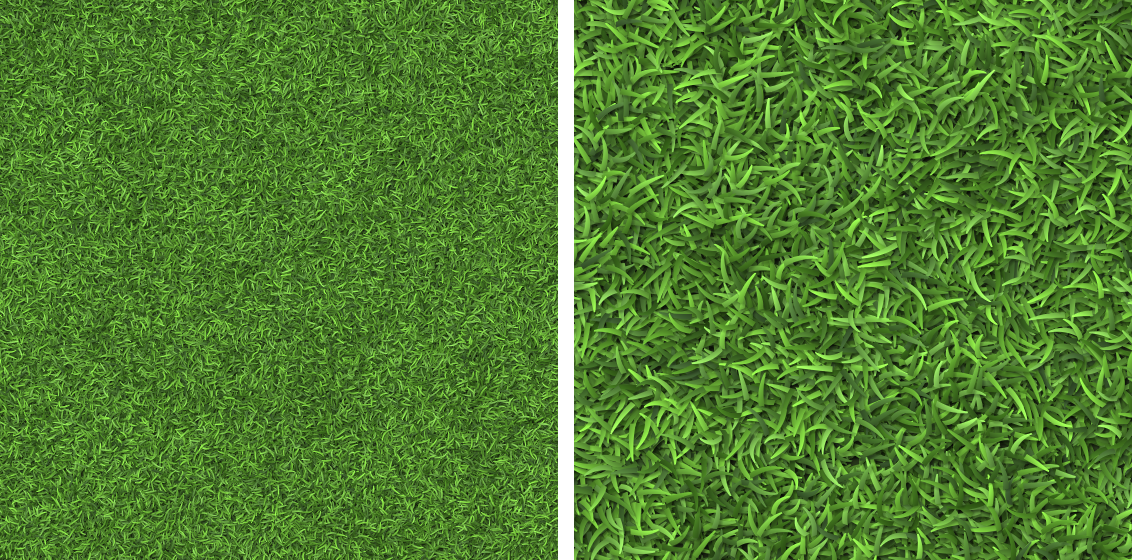
Left: the whole. Right: its middle third, enlarged.
Write a WebGL 1 fragment shader that draws this texture.

```glsl
precision highp float;
// Dense lawn seen from above: many layers of short, curved, tapering blades.
// Each layer is a jittered grid with one blade per cell; blades lean with a
// smooth clump field, cast soft shadows on lower ones and brighten to the tip.
uniform vec2 u_resolution;

const int LAYERS = 17;
const float CELLS = 70.0;          // blades per canvas height, per layer
const float HALF_LENGTH = 0.82;    // in cells
const float HALF_WIDTH = 0.118;    // in cells
const float BEND = 0.22;           // sideways curve of a blade, in cells
const float CLUMP_SCALE = 9.0;     // clumps per canvas height
const float LEAN_SPREAD = 2.6;     // random turn around the clump direction
const float SHADOW_WIDTH = 0.16;   // in cells
const float SHADOW_DEPTH = 0.24;
const vec2 SHADOW_OFFSET = vec2(0.07, -0.09);

const vec3 SOIL = vec3(0.15, 0.21, 0.10);
const vec3 DARK_BLADE = vec3(0.20, 0.36, 0.10);
const vec3 LIGHT_BLADE = vec3(0.53, 0.85, 0.28);
const vec3 COOL_TINT = vec3(0.03, -0.02, 0.10);

float hash(vec2 p) {
  vec3 q = fract(vec3(p.xyx) * 0.1031);
  q += dot(q, q.yzx + 33.33);
  return fract((q.x + q.y) * q.z);
}

float noise(vec2 p) {
  vec2 i = floor(p);
  vec2 f = fract(p);
  f = f * f * (3.0 - 2.0 * f);
  float low = mix(hash(i), hash(i + vec2(1.0, 0.0)), f.x);
  float high = mix(hash(i + vec2(0.0, 1.0)), hash(i + 1.0), f.x);
  return mix(low, high, f.y);
}

// Blade frame: x runs from root (-1) to tip (1), y is the distance to the rib.
vec2 bladeFrame(vec2 p, vec2 dir, float halfLength, float bend) {
  float along = dot(p, dir) / halfLength;
  float across = dot(p, vec2(-dir.y, dir.x));
  return vec2(along, across - bend * (along * along - 0.4));
}

// Coverage of a tapering blade with soft edges.
float bladeMask(vec2 frame, float halfWidth, float halfLength, float blur) {
  float root = clamp((1.0 + frame.x) * halfLength / blur, 0.0, 1.0);
  float tip = clamp((1.0 - frame.x) * halfLength / blur, 0.0, 1.0);
  float taper = clamp(0.5 * (frame.x + 1.0), 0.0, 1.0);
  float width = halfWidth * (1.0 - 0.75 * taper * taper);
  return clamp((width - abs(frame.y)) / blur + 0.5, 0.0, 1.0) * root * tip;
}

vec3 bladeColor(float tone, float cool, float along, float depth) {
  vec3 color = mix(DARK_BLADE, LIGHT_BLADE, tone);
  color += COOL_TINT * (cool * cool - 0.15);
  return color * (1.0 + 0.20 * along) * mix(0.55, 1.08, depth);
}

// Lays the blades of one layer over the color below.
vec3 addLayer(vec3 color, vec2 uv, float layer, float pixel) {
  vec2 shift = vec2(layer * 7.37, layer * 3.71) + 20.0;
  vec2 p = uv * CELLS + shift;
  vec2 home = floor(p);
  float depth = layer / float(LAYERS - 1);
  for (int y = -1; y <= 1; y++) {
    for (int x = -1; x <= 1; x++) {
      vec2 cell = home + vec2(float(x), float(y));
      vec2 seed = cell + layer * 131.0;
      vec2 center = cell + vec2(hash(seed), hash(seed + 41.3));
      vec2 clump = (center - shift) / CELLS * CLUMP_SCALE + 50.0;
      float angle = 12.0 * noise(clump) + LEAN_SPREAD * (hash(seed + 77.1) - 0.5);
      vec2 dir = vec2(cos(angle), sin(angle));
      float size = HALF_LENGTH * mix(0.55, 1.0, hash(seed + 19.7));
      float bend = BEND * (2.0 * hash(seed + 63.9) - 1.0);

      // Soft shadow on everything below
      vec2 shade = bladeFrame(p - center - SHADOW_OFFSET, dir, size, bend);
      color *= 1.0 - SHADOW_DEPTH * bladeMask(shade, SHADOW_WIDTH, size, pixel + 0.08);

      // The blade, one half of it catching more light
      vec2 frame = bladeFrame(p - center, dir, size, bend);
      float mask = bladeMask(frame, HALF_WIDTH, size, pixel);
      float tone = hash(seed + 5.3);
      vec3 blade = bladeColor(tone, hash(seed + 91.7), frame.x, depth);
      blade *= 1.0 + 0.10 * clamp(frame.y / HALF_WIDTH, -1.0, 1.0);
      color = mix(color, blade, mask);
    }
  }
  return color;
}

void main() {
  vec2 uv = gl_FragCoord.xy / u_resolution.y;
  float pixel = CELLS / u_resolution.y;
  vec3 color = SOIL * mix(0.6, 1.1, noise(uv * 90.0));
  for (int i = 0; i < LAYERS; i++) {
    color = addLayer(color, uv, float(i), pixel);
  }
  // Faint broad patches of lighter and darker turf
  color *= 0.96 + 0.08 * noise(uv * 14.0 + 9.0);
  gl_FragColor = vec4(clamp(color, 0.0, 1.0), 1.0);
}
```
